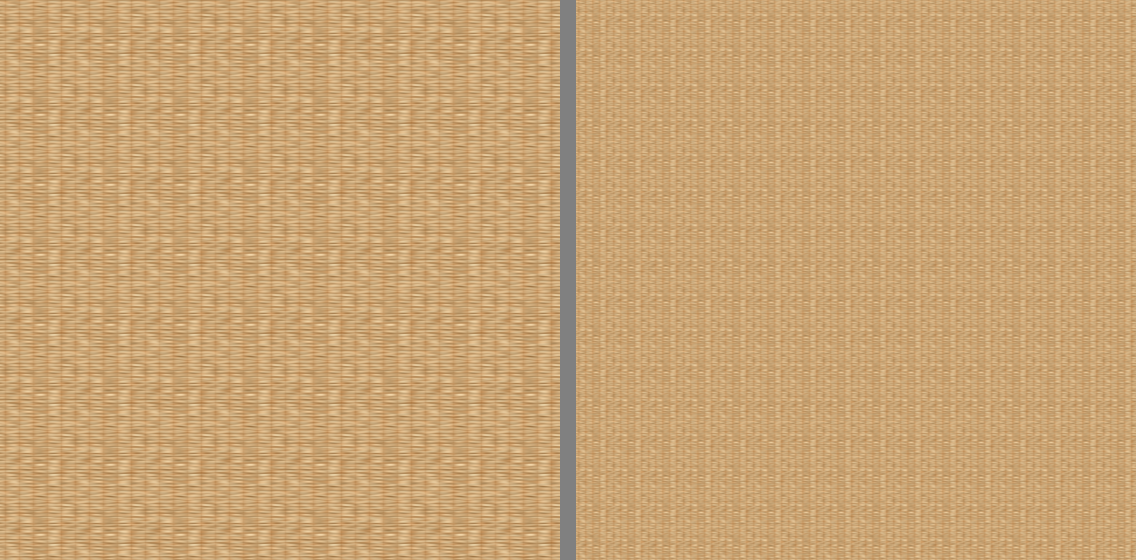
Left: one tile. Right: repeated 2 by 2.
Reproduce this texture procedurally as a Shadertoy shader.

```glsl
const vec2 TILES = vec2(8.0);            // weave blocks across and down
const vec2 CELLS = vec2(5.0, 21.0);      // ribs and strands in one block
const float RIB_SHIFT = 0.39;            // position of the first seam, in ribs
const float RIB_TONE[5] = float[5](0.0, 0.02, -0.045, 0.035, 0.025);
const vec2 STREAK_CELLS = vec2(6.0, 42.0);
const vec2 TINT_CELLS = vec2(5.0, 30.0);
const vec2 WEAR_CELLS = vec2(24.0, 48.0);
const vec3 SHADOW = vec3(0.62, 0.46, 0.27);
const vec3 STRAW = vec3(0.92, 0.80, 0.62);
const vec3 TINT = vec3(0.03, -0.03, -0.06);
const vec3 SEAM_TINT = vec3(0.015, -0.012, -0.025);
const float BRIGHTNESS = 0.55;
const float RIB_DEPTH = 0.32;
const float GAP_DEPTH = 0.52;
const float STRAND_VARIATION = 0.26;
const float STREAK_STRENGTH = 0.55;
const float WEAR_STRENGTH = 0.06;
const float WAVER = 0.15;
const float PI = 3.14159;
const int SAMPLES = 2;                   // samples per axis

float hash(vec2 p) {
    vec3 q = fract(p.xyx * vec3(0.1031, 0.1030, 0.0973));
    q += dot(q, q.yzx + 33.33);
    return fract((q.x + q.y) * q.z);
}

// Dot product of a lattice gradient with the offset from its corner
float corner(vec2 cell, vec2 offset, vec2 period, float seed) {
    float angle = 2.0 * PI * hash(mod(cell, period) + seed);
    return dot(vec2(cos(angle), sin(angle)), offset);
}

// Gradient noise that wraps after a whole number of cells
float noise(vec2 p, vec2 period, float seed) {
    vec2 i = floor(p), f = fract(p);
    vec2 w = f * f * f * (f * (f * 6.0 - 15.0) + 10.0);
    vec2 e = vec2(1.0, 0.0);
    float low = mix(corner(i, f, period, seed),
                    corner(i + e.xy, f - e.xy, period, seed), w.x);
    float high = mix(corner(i + e.yx, f - e.yx, period, seed),
                     corner(i + e.xx, f - e.xx, period, seed), w.x);
    return mix(low, high, w.y);
}

vec3 weave(vec2 uv) {
    vec2 block = uv * TILES;

    // Vertical ribs with soft seams
    float ribX = block.x * CELLS.x - RIB_SHIFT;
    float rib = mod(floor(ribX), CELLS.x);
    float bulge = sin(PI * fract(ribX));
    float tone = BRIGHTNESS + RIB_TONE[int(rib)] * smoothstep(0.0, 0.35, bulge);
    tone += RIB_DEPTH * (sqrt(bulge) - 0.76);

    // Straight strands that run on from rib to rib
    float waver = WAVER * noise(block * vec2(5.0, 12.0), vec2(5.0, 12.0), 11.0);
    float strandY = block.y * CELLS.y + waver;
    float strand = mod(floor(strandY), CELLS.y);
    float across = fract(strandY);
    float variation = hash(vec2(rib, strand) + 71.0) - 0.5;
    float body = smoothstep(0.0, 0.3, across) * smoothstep(1.0, 0.7, across);
    tone += STRAND_VARIATION * variation * body * bulge;

    // Narrow gaps, each fading in and out along its length
    float gapRow = mod(floor(strandY + 0.5), CELLS.y);
    float gap = smoothstep(0.34, 0.08, abs(fract(strandY + 0.5) - 0.5));
    float strength = 0.7 * hash(vec2(gapRow, 7.0)) + 0.7 * hash(vec2(rib, gapRow) + 41.0);
    tone -= GAP_DEPTH * (gap * strength * (0.2 + 0.8 * bulge) - 0.21);

    // Fibre streaks within a block and faint wear over the whole mat
    tone += STREAK_STRENGTH * noise(block * STREAK_CELLS, STREAK_CELLS, 29.0);
    tone += WEAR_STRENGTH * noise(uv * WEAR_CELLS, WEAR_CELLS, 53.0);

    // Warm and pale fibres, with warmer seams
    float warmth = noise(block * TINT_CELLS, TINT_CELLS, 97.0);
    vec3 straw = mix(SHADOW, STRAW, clamp(tone, -0.2, 1.1));
    return straw + TINT * warmth + SEAM_TINT * (1.0 - bulge);
}

void mainImage(out vec4 fragColor, in vec2 fragCoord) {
    vec3 sum = vec3(0.0);
    for (int j = 0; j < SAMPLES; j++) {
        for (int i = 0; i < SAMPLES; i++) {
            vec2 jitter = (vec2(i, j) + 0.5) / float(SAMPLES) - 0.5;
            sum += weave((fragCoord + jitter) / iResolution.xy);
        }
    }
    fragColor = vec4(sum / float(SAMPLES * SAMPLES), 1.0);
}
```
